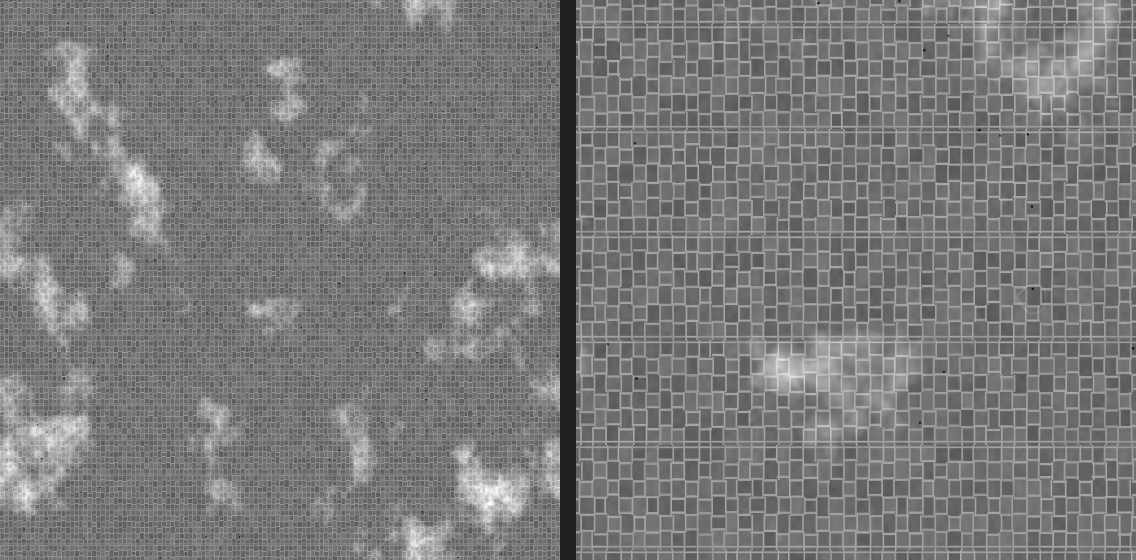
Left: the whole. Right: its middle third, enlarged.
A three.js fragment shader for this texture:

```glsl
#define COLUMNS 128.0
#define ROWS 96.0
#define ROWS_PER_BAND 6.0
#define GROUT_HALF 0.066
#define JITTER 0.16
#define TILE_DARK 0.365
#define TILE_LIGHT 0.46
#define GROUT_GREY 0.62
#define WEAR_START 0.57
#define WEAR_GAIN 2.1
#define CLOUD_SCALE vec2(8.0, 7.0)
#define RINGS 12

varying vec2 vUv;

float hash(vec2 p) {
  vec3 q = fract(p.xyx * vec3(0.1031, 0.1030, 0.0973));
  q += dot(q, q.yzx + 33.33);
  return fract((q.x + q.y) * q.z);
}

// Value noise that wraps after the given number of cells
float noise(vec2 p, vec2 period) {
  vec2 i = floor(p), f = fract(p);
  vec2 u = f * f * (3.0 - 2.0 * f);
  vec2 a = mod(i, period), b = mod(i + 1.0, period);
  return mix(mix(hash(a), hash(vec2(b.x, a.y)), u.x),
             mix(hash(vec2(a.x, b.y)), hash(b), u.x), u.y);
}

float fbm(vec2 uv) {
  float sum = 0.0, total = 0.0, amplitude = 1.0;
  vec2 scale = CLOUD_SCALE;
  for (int i = 0; i < 6; i++) {
    sum += amplitude * noise(uv * scale + float(i) * 3.7, scale);
    total += amplitude;
    amplitude *= 0.61;
    scale *= 2.0;
  }
  return sum / total;
}

// Share of a pixel covered by a line of the given half width
float lineCover(float d, float halfWidth, float pixel) {
  float overlap = min(d + 0.5 * pixel, halfWidth) - max(d - 0.5 * pixel, -halfWidth);
  return clamp(overlap / pixel, 0.0, 1.0);
}

void main() {
  vec2 grid = vUv * vec2(COLUMNS, ROWS) + vec2(0.0, 0.4);
  vec2 pixel = max(fwidth(grid), vec2(0.0001));
  float uvPixel = max(fwidth(vUv.x), 0.00001);

  // Uneven joints, straight only on the band lines
  vec2 cell = floor(grid);
  vec2 joint = floor(grid + 0.5);
  float band = 1.0 - step(0.5, abs(mod(joint.y, ROWS_PER_BAND) - 3.0));
  float stagger = mod(cell.x + joint.y, 2.0) - 0.5;
  float shiftX = (hash(vec2(joint.x, cell.y)) - 0.5) * JITTER * 1.5;
  float shiftY = (hash(vec2(cell.x, joint.y) + 170.0) - 0.5 + stagger) * JITTER;
  vec2 d = grid - joint - vec2(shiftX, shiftY * (1.0 - band));
  vec2 tile = joint + step(vec2(0.0), d);

  // Grey tiles
  float grey = mix(TILE_DARK, TILE_LIGHT, hash(tile + 41.0));
  grey += 0.05 * (noise(grid * 2.5, vec2(1000.0)) - 0.5);

  // Pale grout, doubled along each band
  float across = lineCover(d.x, GROUT_HALF, pixel.x);
  float along = lineCover(d.y, GROUT_HALF, pixel.y);
  float doubled = lineCover(abs(d.y) - 0.16, 0.05, pixel.y);
  float grout = max(across, mix(along, doubled, band));
  float groutGrey = GROUT_GREY + 0.08 * (hash(tile + 89.0) - 0.5);
  grey = mix(grey, groutGrey, grout);

  // Cloudy bleached patches
  float wear = max(fbm(vUv) - WEAR_START, 0.0) * WEAR_GAIN;
  float grain = noise(grid * 1.7 + 9.0, vec2(1000.0));
  grey += wear * (0.75 + 0.5 * grain) * (1.0 - 0.25 * grout);

  // Sparse dark pits
  vec2 pitGrid = vUv * 64.0;
  vec2 pitCell = floor(pitGrid);
  vec2 pitCentre = 0.2 + 0.6 * vec2(hash(pitCell + 7.0), hash(pitCell + 23.0));
  float pitDistance = length(fract(pitGrid) - pitCentre) / 64.0;
  float pit = 1.0 - smoothstep(0.0005, 0.0005 + uvPixel, pitDistance);
  grey -= 0.28 * pit * step(0.975, hash(pitCell + 61.0));

  // Faint broken ring scratches
  for (int i = 0; i < RINGS; i++) {
    float seed = float(i);
    vec2 centre = vec2(hash(vec2(seed, 3.0)), hash(vec2(seed, 19.0)));
    vec2 offset = vUv - centre;
    float radius = mix(0.004, 0.009, hash(vec2(seed, 31.0)));
    radius *= 0.8 + 0.4 * noise(offset * 160.0 + 50.0, vec2(100.0));
    float ring = lineCover(length(offset) - radius, 0.0005, uvPixel);
    grey += 0.14 * ring * noise(vUv * 220.0, vec2(220.0));
  }

  gl_FragColor = vec4(vec3(clamp(grey, 0.0, 1.0)), 1.0);
}
```
